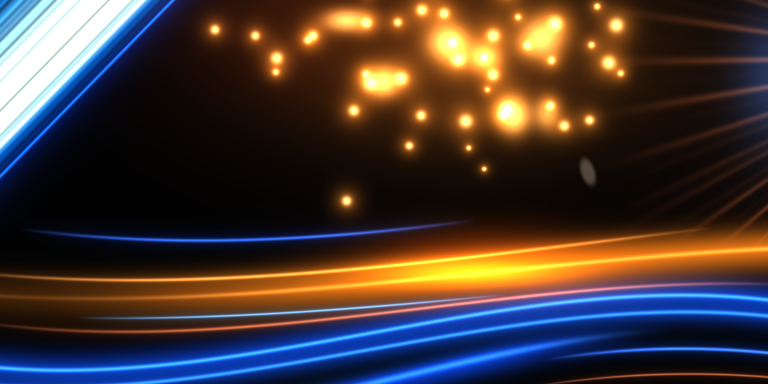
Give the GLSL for this background, as a Shadertoy shader.

```glsl
// Neon light ribbons sweep below a cloud of golden sparks, with a diagonal beam.
// Ribbons are cubic curves with soft strands and one-sided sheets of colour;
// sparks are jittered grid cells, and beam and rays are layered sines.

#define GOLD vec3(1.0, 0.55, 0.15)
#define CREAM vec3(1.0, 0.90, 0.62)
#define AMBER vec3(0.80, 0.40, 0.06)
#define COPPER vec3(0.95, 0.36, 0.10)
#define BLUE vec3(0.02, 0.20, 0.85)
#define SKY vec3(0.10, 0.55, 1.0)
#define SPARK_SIZE 0.0125
#define STRAND_WIDTH 0.0042
#define BEAM_EDGE 0.540
#define RAY_SOURCE vec2(2.46, 0.85)

vec3 hash3(vec2 id) {
    vec3 q = fract(id.xyx * vec3(0.1031, 0.1030, 0.0973));
    q += dot(q, q.yxz + 33.33);
    return fract((q.xxy + q.yzz) * q.zyx);
}

float blob(vec2 p, vec2 center, vec2 radius) {
    vec2 q = (p - center) / radius;
    return exp(-dot(q, q));
}

// Cubic through four heights, evenly spaced over the width of two units.
float curve(float x, vec4 h) {
    float v = x * 1.5;
    float a = v - 1.0, b = v - 2.0, c = v - 3.0;
    return dot(h, vec4(-a * b * c / 6.0, v * b * c / 2.0, -v * a * c / 2.0, v * a * b / 6.0));
}

float span(float x, float start, float end) {
    float width = end - start;
    return clamp(4.5 * (x - start) * (end - x) / (width * width), 0.0, 1.0);
}

// Gaussian band with its own reach above and below the curve.
float sheet(float d, float above, float below) {
    float w = d > 0.0 ? above : below;
    return exp(-d * d / (w * w));
}

vec3 strand(float d, vec3 color, float width) {
    float core = exp(-d * d / (width * width));
    return color * 0.4 * exp(-abs(d) / (3.5 * width)) + mix(color, vec3(1.0), 0.22) * core;
}

float clusterHeat(vec2 p) {
    return blob(p, vec2(1.165, 0.890), vec2(0.062, 0.055))
         + 0.8 * blob(p, vec2(1.265, 0.850), vec2(0.045, 0.040))
         + blob(p, vec2(1.410, 0.900), vec2(0.062, 0.058))
         + blob(p, vec2(1.340, 0.697), vec2(0.045, 0.055))
         + 0.7 * blob(p, vec2(1.425, 0.700), vec2(0.035, 0.050))
         + blob(p, vec2(0.900, 0.947), vec2(0.066, 0.034))
         + blob(p, vec2(1.000, 0.787), vec2(0.042));
}

vec3 sparks(vec2 p, float cell, float size, float density) {
    vec3 light = vec3(0.0);
    vec2 home = floor(p / cell);
    for (int j = -1; j <= 1; j++)
    for (int i = -1; i <= 1; i++) {
        vec2 id = home + vec2(i, j);
        vec3 h = hash3(id + 17.0);
        vec2 center = (id + 0.15 + 0.7 * h.xy) * cell;
        float heat = clusterHeat(center);
        float inside = step(0.42, center.x) * step(center.x, 1.68) * step(0.42, center.y);
        float chance = density * inside * blob(center, vec2(1.08, 0.86), vec2(0.62, 0.34)) + heat;
        float r = size * (0.65 + 0.6 * fract(h.z * 13.7) + 0.8 * heat);
        float d = length(p - center);
        float halo = exp(-d / (1.8 * r)) * (1.0 - smoothstep(0.3 * cell, cell, d));
        light += step(h.z, chance) * inside * (GOLD * halo + CREAM * exp(-d * d / (r * r)));
    }
    return light;
}

vec3 beam(vec2 p) {
    float s = p.y - 1.02 * p.x - BEAM_EDGE;
    float streaks = 0.5 + 0.2 * sin(s * 95.0 + 1.0) + 0.17 * sin(s * 173.0) + 0.13 * sin(s * 311.0 + 2.0);
    float body = smoothstep(0.050, 0.085, s);
    float white = body * (0.45 + 0.9 * streaks) * exp(-pow((s - 0.19) / 0.16, 2.0));
    vec3 light = BLUE * 0.5 * exp(-abs(s) / 0.045) + SKY * 0.8 * exp(-s * s / 0.00003);
    light += vec3(0.0, 0.42, 0.82) * smoothstep(0.0, 0.065, s) * (0.45 + 0.85 * streaks);
    return light + vec3(1.15, 1.0, 0.6) * white * 1.3;
}

vec3 rays(vec2 p) {
    vec2 q = RAY_SOURCE - p;
    float a = q.y / q.x;
    float wave = 0.5 + 0.28 * sin(a * 38.0 + 1.2) + 0.22 * sin(a * 83.0 + 0.5);
    float reach = smoothstep(1.5, 2.05, p.x) * smoothstep(0.34, 0.48, p.y);
    return vec3(0.33, 0.16, 0.08) * reach * (0.16 + pow(wave, 4.0));
}

vec3 ribbons(vec2 p) {
    float x = p.x;
    float top = p.y - curve(x, vec4(0.284, 0.280, 0.343, 0.422));
    float middle = p.y - curve(x, vec4(0.229, 0.237, 0.297, 0.352));
    float lower = p.y - curve(x, vec4(0.154, 0.151, 0.224, 0.260));
    float crest = p.y - curve(x, vec4(0.042, 0.081, 0.195, 0.219));
    float trough = p.y - curve(x, vec4(-0.005, 0.039, 0.151, 0.177));
    float swell = p.y - curve(x, vec4(-0.150, -0.068, 0.083, 0.146));
    float ripple = p.y - curve(x, vec4(-0.612, -0.185, 0.047, 0.081));
    float ember = p.y - curve(x, vec4(-0.607, -0.224, -0.016, 0.018));
    float thread = p.y - curve(x, vec4(0.180, 0.181, 0.234, 0.297));
    float arc = p.y - curve(x, vec4(0.411, 0.376, 0.440, 0.557));

    // Warm sheets and their hot spot
    float rise = 0.25 + 0.70 * smoothstep(0.0, 1.1, x);
    vec3 light = AMBER * rise * sheet(middle, 0.054, 0.058);
    light += strand(top, GOLD, STRAND_WIDTH) * span(x, -0.15, 1.86) * 0.75;
    light += strand(middle, GOLD, STRAND_WIDTH * 1.3) * rise * 0.5;
    light += strand(lower, COPPER, STRAND_WIDTH) * span(x, -0.1, 2.1) * 0.65;
    light += vec3(0.75, 0.42, 0.04) * blob(p, vec2(1.23, 0.290), vec2(0.22, 0.033));
    light += vec3(0.45, 0.15, 0.01) * blob(p, vec2(1.25, 0.320), vec2(0.30, 0.085));

    // Cool sheets and strands
    light += BLUE * (0.55 * sheet(crest, 0.048, 0.030) + 0.42 * sheet(trough, 0.028, 0.036));
    light += strand(crest, SKY, STRAND_WIDTH * 1.2) * 0.75;
    light += strand(trough, SKY, STRAND_WIDTH * 1.2) * 0.65;
    float swellFade = 1.0 - smoothstep(1.2, 1.78, x);
    light += swellFade * (BLUE * 0.8 * sheet(swell, 0.025, 0.045) + 0.55 * strand(swell, SKY, STRAND_WIDTH * 2.0));
    light += strand(ripple, vec3(0.05, 0.32, 0.95), STRAND_WIDTH) * span(x, 1.42, 2.4);
    light += strand(ember, COPPER * 0.6, STRAND_WIDTH * 0.7) * span(x, 1.35, 2.3) * 0.8;
    light += strand(thread, SKY, STRAND_WIDTH * 0.7) * span(x, 0.2, 1.32) * 0.8;
    return light + strand(arc, vec3(0.02, 0.26, 0.90), STRAND_WIDTH) * span(x, 0.05, 1.24) * 0.85;
}

void mainImage(out vec4 fragColor, in vec2 fragCoord) {
    vec2 p = fragCoord / iResolution.y;
    float heat = clusterHeat(p);

    // Haze around the sparks and at the right edge
    vec3 color = vec3(0.008, 0.007, 0.008);
    color += vec3(0.36, 0.19, 0.055) * blob(p, vec2(1.24, 0.86), vec2(0.42, 0.25));
    color += vec3(0.14, 0.045, 0.012) * blob(p, vec2(0.72, 0.98), vec2(0.34, 0.28));
    color += vec3(0.08, 0.18, 0.36) * blob(p, vec2(2.03, 0.80), vec2(0.11, 0.18));
    color += GOLD * 0.65 * heat + CREAM * 0.55 * heat * heat;

    color += sparks(p, 0.125, SPARK_SIZE, 0.75);
    color += sparks(p, 0.083, SPARK_SIZE * 0.55, 0.28);
    color += rays(p) + beam(p) + ribbons(p);

    // Small tilted lens ghost
    vec2 g = p - vec2(1.531, 0.552);
    float ghost = length(vec2(g.x + 0.25 * g.y, g.y) / vec2(0.024, 0.045));
    color += vec3(0.26, 0.24, 0.21) * (1.0 - smoothstep(0.45, 1.05, ghost));

    fragColor = vec4(clamp(color, 0.0, 1.0), 1.0);
}
```
